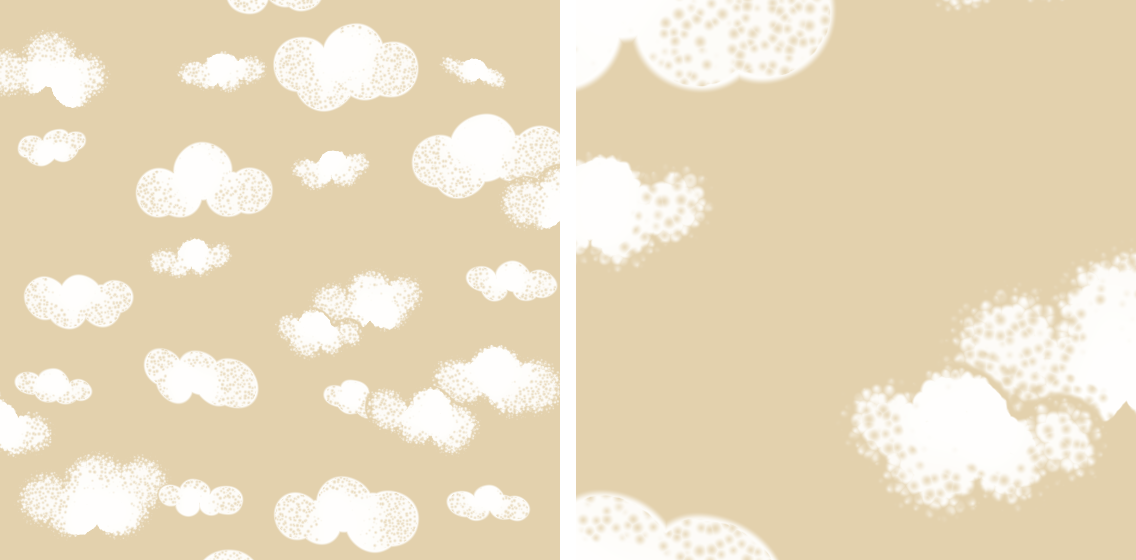
Left, the full canvas; right, a detail of the centre.
Write a Shadertoy shader that draws this pattern.

```glsl
// Stippled white clouds drifting over a flat sand ground.
// A jittered checkerboard alternates large and small clouds; each is a union
// of round lobes with a solid core, cellular speckles and a crisp or fuzzy rim.

#define SAND vec3(0.890, 0.820, 0.680)
#define WHITE vec3(1.0, 0.998, 0.992)
#define CELL vec2(0.25, 0.20)     // spacing of the cloud grid
#define JITTER vec2(0.09, 0.08)   // wander of each cloud
#define LARGE 0.117               // half width of a large cloud
#define SMALL 0.068               // half width of a small cloud
#define PAIR_SHARE 0.3            // share of large clouds with a partner
#define GRAIN 0.0062              // spacing of the speckles
#define DOT 0.0020                // radius of a speckle
#define FUZZ 0.16                 // depth of a fuzzy rim, per half width
#define BLUR 0.0026               // softness of every edge
#define SEED vec2(17.0, 41.0)

vec3 hash3(vec2 p) {
    vec3 q = fract(p.xyx * vec3(0.1031, 0.1030, 0.0973));
    q += dot(q, q.yxz + 33.33);
    return fract((q.xxy + q.yzz) * q.zyx);
}

// Coverage of a shape from its signed distance
float fill(float dist) {
    float blur = max(0.8 / iResolution.y, BLUR);
    return 1.0 - smoothstep(-blur, blur, dist);
}

// Cellular dots; a higher density switches more of them on
float speckle(vec2 uv, float density) {
    vec2 g = uv / GRAIN, id = floor(g);
    float ink = 0.0;
    for (int j = -1; j <= 1; j++)
    for (int i = -1; i <= 1; i++) {
        vec2 cell = id + vec2(i, j);
        vec3 h = hash3(cell + 100.0);
        float on = clamp((density - h.z) * 3.0, 0.0, 1.0);
        float radius = DOT * (0.7 + 0.6 * fract(h.z * 7.0)) * on;
        float dist = length(g - cell - 0.05 - 0.9 * h.xy) * GRAIN;
        ink = max(ink, on * fill(dist - radius));
    }
    return 0.78 * ink;
}

// White grains that swell and merge as the tone rises from 0 to 1
float halftone(vec2 uv, float tone) {
    vec2 g = uv / GRAIN, id = floor(g);
    float nearest = 9.0;
    for (int j = -1; j <= 1; j++)
    for (int i = -1; i <= 1; i++) {
        vec2 cell = id + vec2(i, j);
        vec3 h = hash3(cell + 300.0);
        nearest = min(nearest, length(g - cell - h.xy) + 0.35 * h.z);
    }
    return fill((nearest - 1.6 * tone + 0.1) * GRAIN) * smoothstep(0.0, 0.2, tone);
}

// Lays one cloud over the white already painted
float paintCloud(float ink, vec2 uv, vec2 center, float size, vec2 seed) {
    vec3 h = hash3(seed);
    vec2 q = (uv - center) / size;
    q.y = q.y / (size < 0.082 ? 0.85 : 1.0) + (h.x - 0.4) * 0.4 * q.x;

    // Outline: side lobes, two low lobes and a broad raised middle lobe
    float edge = 1e3;
    for (int i = 0; i < 5; i++) {
        vec3 k = hash3(seed + vec2(31 * i + 5, 7 * i + 3));
        float lift = i == 2 ? 0.17 : (i % 2 == 1 ? -0.12 : 0.0);
        vec2 lobe = vec2(0.31 * float(i) - 0.62, lift) + (k.xy - 0.5) * 0.18;
        float radius = 0.29 + 0.12 * k.z + (i == 2 ? 0.05 : 0.0);
        edge = min(edge, length(q - lobe) - radius);
    }
    edge *= size;
    if (edge > 0.04) return ink;

    // Solid core with a wavy border that thins out into holes
    vec2 core = vec2((h.z - 0.5) * 0.3, h.y > 0.25 ? 0.16 : -0.18);
    vec2 wave = sin(q.yx * vec2(9.0, 11.0) + h.xy * 6.3);
    float away = length(q - core) + 0.05 * (wave.x + wave.y);
    float density = 0.95 * smoothstep(0.2, 0.68, away);

    // A fuzzy rim dissolves into grains, a crisp one stays free of holes
    float body;
    if (h.z > 0.36) {
        float depth = 0.002 + FUZZ * size * smoothstep(0.2, 0.65, away);
        body = halftone(uv, 1.0 - smoothstep(-1.5 * depth, 0.6 * depth, edge));
    } else {
        density *= smoothstep(0.0, 0.004, -edge);
        body = fill(edge + 0.0006 * (wave.x + wave.y));
    }
    float cloud = body * (1.0 - speckle(uv, density)) * (1.0 - 0.07 * density);

    // Sand gap and speckled shade on any cloud behind
    float veil = speckle(uv + 0.71, 1.2 - 1.2 * smoothstep(0.0, 0.022, edge));
    ink *= (1.0 - veil) * smoothstep(0.001, 0.005, edge);
    return max(ink, cloud);
}

void mainImage(out vec4 fragColor, in vec2 fragCoord) {
    vec2 uv = fragCoord / iResolution.y;
    vec2 home = floor(uv / CELL);
    float ink = 0.0;

    // Upper rows first, so lower clouds lie in front
    for (int j = 1; j >= -1; j--)
    for (int i = -1; i <= 1; i++) {
        vec2 cell = home + vec2(i, j);
        vec2 seed = cell * 3.0 + SEED;
        vec3 h = hash3(seed + 200.0);
        bool large = mod(cell.x + cell.y, 2.0) < 0.5;
        vec2 center = (cell + 0.5) * CELL + (h.xy - 0.5) * JITTER;
        float size = (large ? LARGE : SMALL) * (0.78 + 0.42 * fract(h.z * 9.0));
        ink = paintCloud(ink, uv, center, size, seed);
        if (large && h.z < PAIR_SHARE) {
            float side = h.x > 0.5 ? -1.0 : 1.0;
            vec2 partner = center + size * vec2(0.95 * side, -0.58);
            ink = paintCloud(ink, uv, partner, size * 0.85, seed + 57.0);
        }
    }
    fragColor = vec4(mix(SAND, WHITE, ink), 1.0);
}
```
